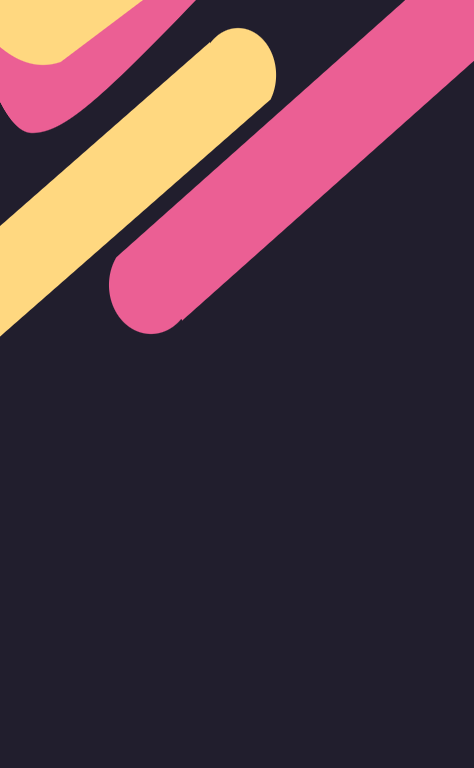
A WebGL 1 fragment shader for this background:

```glsl
precision highp float;
// Flat dark backdrop with diagonal rounded bars and layered blobs in the upper left corner.

uniform vec2 u_resolution;

// Endless bar leaving an elliptical cap at centre, running along dir.
float barDistance(vec2 p, vec2 centre, vec2 radii, vec2 dir, float halfWidth) {
  vec2 q = p - centre;
  float strip = abs(dot(q, vec2(-dir.y, dir.x)) - 0.23) - halfWidth;
  float cap = (length(q / radii) - 1.0) * min(radii.x, radii.y);
  return max(strip, min(cap, -dot(q, dir)));
}

// Lower edge of the large blob: a steep parabola that turns into a hyperbola.
float largeBlobEdge(float x) {
  float d = x - 4.17;
  float drop = d < 0.0 ? 0.2327 * d * d : sqrt(47.06 + 1.179 * d * d) - 6.86;
  return 17.32 - drop;
}

// Lower edge of the small blob: a shallow bowl cut by a straight slope.
float smallBlobEdge(float x) {
  float d = min(x, 8.59) - 5.6;
  return min(8.46 - 0.0748 * d * d, (18.62 - x) * 0.753);
}

// Smooth one-pixel coverage of a signed distance.
float coverage(float dist, float pixel) {
  return clamp(0.5 - dist / pixel, 0.0, 1.0);
}

void main() {
  // Percent of canvas height, measured from the upper left corner.
  float pixel = 100.0 / u_resolution.y;
  vec2 p = vec2(gl_FragCoord.x, u_resolution.y - gl_FragCoord.y) * pixel;

  vec3 pink = vec3(0.922, 0.373, 0.580);
  vec3 yellow = vec3(1.0, 0.847, 0.502);
  vec3 color = vec3(0.130, 0.118, 0.178);

  // Diagonal bars
  float pinkBar = barDistance(p, vec2(19.66, 37.11), vec2(5.47, 6.38), vec2(0.747, -0.665), 5.93);
  float yellowBar = barDistance(p, vec2(31.0, 9.77), vec2(4.95, 6.12), vec2(-0.752, 0.659), 5.41);
  color = mix(color, pink, coverage(pinkBar, pixel));
  color = mix(color, yellow, coverage(yellowBar, pixel));

  // Corner blobs, small over large
  color = mix(color, pink, coverage((p.y - largeBlobEdge(p.x)) * 0.75, pixel));
  color = mix(color, yellow, coverage((p.y - smallBlobEdge(p.x)) * 0.8, pixel));

  gl_FragColor = vec4(color, 1.0);
}
```
